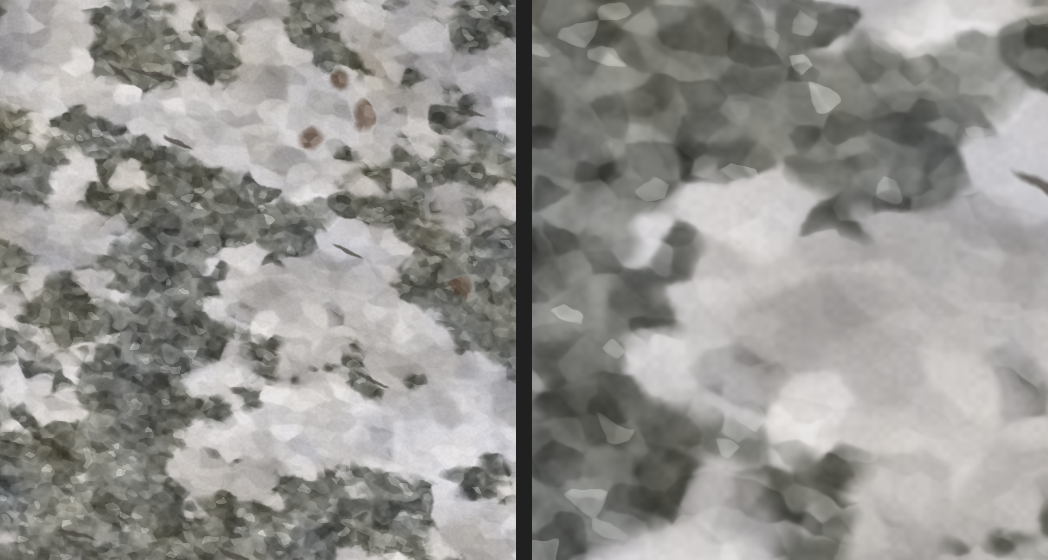
Left: the whole. Right: its middle third, enlarged.
Give the GLSL for this texture, as a Shadertoy shader.

```glsl
// Speckled grey granite: pale feldspar facets broken by ragged, slightly
// foliated clusters of dark mica. Warped fractal noise places the clusters,
// soft Voronoi cells shape the grains, and sparse slivers and stains finish it.

const float FOLIATION_ANGLE = -0.24;
const float FOLIATION_STRETCH = 1.4;
const float CLUSTER_SCALE = 8.5;
const float CLUSTER_LEVEL = 0.515;
const float CLUSTER_EDGE = 0.045;
const float COARSE_GRAIN = 15.0;
const float MEDIUM_GRAIN = 33.0;
const float FINE_GRAIN = 72.0;
const float FACET_SHARPNESS = 18.0;
const float PALE_TONE = 0.715;
const float MICA_TONE = 0.445;
const float FILM_GRAIN = 0.035;
const int SLIVERS = 9;
const int STAINS = 4;

const vec3 MICA_TINT = vec3(0.000, 0.002, -0.020);
const vec3 PALE_TINT = vec3(0.006, -0.006, -0.008);
const vec3 WARM_SHIFT = vec3(0.025, 0.008, -0.035);
const vec3 SLIVER_COLOR = vec3(0.29, 0.27, 0.25);
const vec3 STAIN_COLOR = vec3(0.36, 0.28, 0.22);

float hash(vec2 p) {
    return fract(sin(dot(p, vec2(127.1, 311.7))) * 43758.5453);
}

vec2 hash2(vec2 p) {
    return vec2(hash(p), hash(p + vec2(37.3, 17.9)));
}

float noise(vec2 p) {
    vec2 i = floor(p), f = fract(p);
    f = f * f * (3.0 - 2.0 * f);
    return mix(mix(hash(i), hash(i + vec2(1, 0)), f.x),
               mix(hash(i + vec2(0, 1)), hash(i + vec2(1, 1)), f.x), f.y);
}

float fbm(vec2 p) {
    float sum = 0.0, weight = 0.5;
    for (int i = 0; i < 4; i++) {
        sum += weight * noise(p);
        p = mat2(1.6, 1.2, -1.2, 1.6) * p + 7.3;
        weight *= 0.5;
    }
    return sum / 0.9375;
}

// Random value per Voronoi cell, centred on zero, blended at the borders
float facets(vec2 p) {
    vec2 cell = floor(p), f = fract(p);
    float sum = 0.0, total = 0.0;
    for (int y = -1; y <= 1; y++)
    for (int x = -1; x <= 1; x++) {
        vec2 g = vec2(x, y);
        float w = exp(-FACET_SHARPNESS * length(g + hash2(cell + g) - f));
        sum += w * hash(cell + g + 71.7);
        total += w;
    }
    return sum / total - 0.5;
}

vec2 turn(vec2 p, float angle) {
    vec2 axis = vec2(cos(angle), sin(angle));
    return vec2(dot(p, axis), dot(p, vec2(-axis.y, axis.x)));
}

void mainImage(out vec4 fragColor, in vec2 fragCoord) {
    vec2 p = fragCoord / iResolution.y;
    float aspect = iResolution.x / iResolution.y;

    // Ragged coordinates, stretched along the foliation
    vec2 ragged = p + 0.014 * (vec2(fbm(p * 34.0), fbm(p * 34.0 + 50.0)) - 0.5);
    vec2 q = turn(ragged, FOLIATION_ANGLE);
    q.x /= FOLIATION_STRETCH;

    float coarse = facets(q * COARSE_GRAIN);
    float medium = facets(q * MEDIUM_GRAIN + 13.0);
    float fine = facets(q * FINE_GRAIN + 29.0);
    float haze = fbm(q * 5.0 + 80.0) - 0.5;

    // Pale grains and speckled mica
    float pale = PALE_TONE + 0.17 * coarse + 0.15 * medium + 0.05 * fine + 0.28 * haze;
    float speckle = noise(ragged * 95.0) - 0.5;
    float mica = MICA_TONE + 0.10 * coarse + 0.20 * medium + 0.19 * fine + 0.12 * speckle;
    mica += 0.16 * smoothstep(0.36, 0.48, facets(q * 85.0 + 5.0));

    float field = fbm(q * CLUSTER_SCALE + 3.0) + 0.10 * coarse + 0.11 * medium + 0.03 * fine;
    float cover = smoothstep(-CLUSTER_EDGE, CLUSTER_EDGE, CLUSTER_LEVEL - field);
    float tone = mix(pale, mica, cover);

    // Neutral tones with warm and cool drifts
    vec3 color = vec3(tone) + mix(PALE_TINT, MICA_TINT, cover);
    color += WARM_SHIFT * (fbm(p * 9.0 + 120.0) - 0.48) * 2.0;

    // Thin dark slivers along the foliation
    for (int i = 0; i < SLIVERS; i++) {
        vec2 id = vec2(float(i), 4.7);
        vec2 d = turn(ragged - hash2(id) * vec2(aspect, 1.0),
                      FOLIATION_ANGLE + 0.9 * (hash(id + 9.1) - 0.5));
        float along = abs(d.x) / mix(0.025, 0.055, hash(id + 3.3));
        float width = 0.0035 * (1.0 - along);
        float mask = 1.0 - smoothstep(-0.001, 0.003, abs(d.y) - width);
        color = mix(color, SLIVER_COLOR, 0.75 * mask * (1.0 - smoothstep(0.7, 1.1, along)));
    }

    // Small rusty stains
    for (int i = 0; i < STAINS; i++) {
        vec2 id = vec2(float(i), 61.3);
        vec2 d = ragged - hash2(id) * vec2(aspect, 1.0);
        float radius = mix(0.010, 0.024, hash(id + 2.2)) + 0.02 * medium;
        float mask = 1.0 - smoothstep(-0.008, 0.008, length(d) - radius);
        color = mix(color, STAIN_COLOR + 0.25 * fine, 0.65 * mask);
    }

    color += FILM_GRAIN * (noise(p * 260.0) - 0.5);
    fragColor = vec4(clamp(color, 0.0, 0.9), 1.0);
}
```
